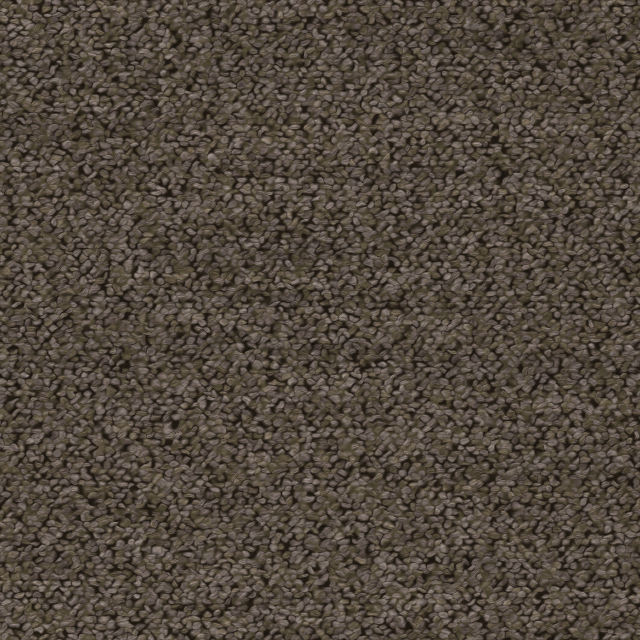
A WebGL 2 fragment shader for this texture:

```glsl
#version 300 es
precision highp float;

uniform vec2 u_resolution;
out vec4 fragColor;

// Weave layout, in stitches across the canvas
const vec2 STITCHES = vec2(66.0, 108.0);
const vec2 STITCH_RADIUS = vec2(0.92, 0.60);   // in row heights
const vec2 JITTER = vec2(0.46, 0.42);
const float TILT = 0.16;
const float TILT_SPREAD = 1.15;
const float WAVINESS = 0.0035;
const vec2 RAGGEDNESS = vec2(0.42, 0.62);      // in stitches

// Yarn look
const float STITCH_CONTRAST = 0.46;
const float SLUB_STRENGTH = 0.22;
const float FIBRE_STRENGTH = 0.62;
const float ROUNDNESS = 0.17;
const float OLIVE_AMOUNT = 0.75;
const float BAND_STRENGTH = 0.11;
const float FUZZ_STRENGTH = 0.30;

const vec3 GAP = vec3(0.115, 0.092, 0.066);
const vec3 WARP = vec3(0.275, 0.245, 0.175);
const vec3 DARK_WOOL = vec3(0.270, 0.222, 0.203);
const vec3 LIGHT_WOOL = vec3(0.535, 0.490, 0.465);
const vec3 DARK_OLIVE = vec3(0.250, 0.220, 0.140);
const vec3 LIGHT_OLIVE = vec3(0.480, 0.425, 0.340);

float hash(vec2 p) {
    return fract(sin(dot(p, vec2(127.1, 311.7))) * 43758.5453);
}

float noise(vec2 p) {
    vec2 cell = floor(p);
    vec2 f = fract(p);
    f = f * f * (3.0 - 2.0 * f);
    float low = mix(hash(cell), hash(cell + vec2(1.0, 0.0)), f.x);
    float high = mix(hash(cell + vec2(0.0, 1.0)), hash(cell + vec2(1.0, 1.0)), f.x);
    return mix(low, high, f.y);
}

vec2 noise2(vec2 p) {
    return vec2(noise(p), noise(p + 43.7)) - 0.5;
}

// Rotates an offset into the frame of a tilted stitch
vec2 rotate(vec2 p, float angle) {
    float c = cos(angle);
    float s = sin(angle);
    return vec2(c * p.x + s * p.y, c * p.y - s * p.x);
}

// Colour of one stitch at a local point
vec3 yarnColor(vec2 local, vec2 id) {
    float slub = noise(vec2(id.x * 0.09, id.y * 0.55) + 17.0) - 0.5;
    float fibre = noise(local * vec2(1.5, 3.4) + id * 7.3) - 0.5;
    float tone = 0.50 + STITCH_CONTRAST * (hash(id + 31.7) - 0.5);
    tone += SLUB_STRENGTH * slub + FIBRE_STRENGTH * fibre + ROUNDNESS * local.y;
    tone = clamp(tone, 0.0, 1.1);

    // Olive fibres are mottled through the wool, mostly in its darker parts
    float mottle = 0.5 * hash(id + 58.3) + 0.5 * noise(local * 1.8 + id * 3.1);
    float olive = OLIVE_AMOUNT * smoothstep(0.45, 0.75, mottle + 0.25 * (0.5 - tone));
    return mix(mix(DARK_WOOL, LIGHT_WOOL, tone), mix(DARK_OLIVE, LIGHT_OLIVE, tone), olive);
}

// Staggered stitches over the warp, the nearest one on top
vec3 weave(vec2 p) {
    float aspect = STITCHES.y / STITCHES.x;
    vec3 ground = mix(GAP, WARP, smoothstep(0.35, 0.85, noise(p * vec2(1.9, 0.9) + 71.0)));
    float baseRow = floor(p.y);
    float bestCover = 0.0;
    vec3 yarn = GAP;

    for (int j = -1; j <= 1; j++) {
        float row = baseRow + float(j);
        float shift = 0.5 * mod(row, 2.0);
        float baseColumn = floor(p.x - shift);
        for (int i = -1; i <= 1; i++) {
            vec2 id = vec2(baseColumn + float(i), row);
            vec2 jitter = (vec2(hash(id), hash(id + 11.9)) - 0.5) * JITTER;
            vec2 center = id + vec2(0.5 + shift, 0.5) + jitter;
            float angle = TILT + TILT_SPREAD * (hash(id + 23.1) - 0.5);
            vec2 size = mix(vec2(0.75), vec2(1.2), vec2(hash(id + 41.3), hash(id + 67.9)));
            vec2 local = rotate((p - center) * vec2(aspect, 1.0), angle);
            local /= STITCH_RADIUS * size;

            float cover = smoothstep(1.22, 0.42, length(local));
            if (cover > bestCover) {
                bestCover = cover;
                yarn = yarnColor(local, id);
            }
        }
    }
    return mix(ground, yarn, bestCover);
}

void main() {
    vec2 uv = gl_FragCoord.xy / u_resolution.y;

    // Wavy threads with ragged stitch outlines
    vec2 p = (uv + WAVINESS * noise2(uv * 13.0)) * STITCHES;
    p += RAGGEDNESS * noise2(p * vec2(1.7, 1.1));
    vec3 color = weave(p);

    // Broad horizontal shading and fine slanted fuzz
    float bands = noise(uv * vec2(2.5, 30.0) + 5.0) - 0.5;
    float fuzz = noise(rotate(uv, 0.35) * vec2(170.0, 300.0)) - 0.5;
    color *= 1.03 + BAND_STRENGTH * bands + FUZZ_STRENGTH * fuzz;

    fragColor = vec4(color, 1.0);
}
```
